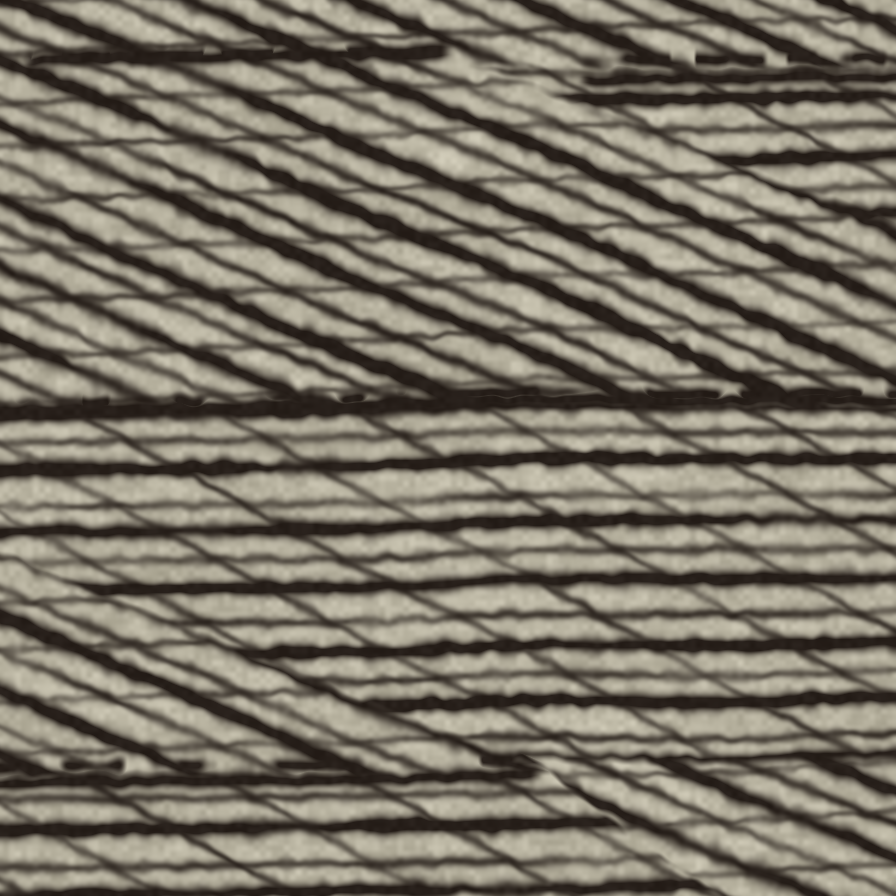
Write a WebGL 2 fragment shader that draws this pattern.

```glsl
#version 300 es
precision highp float;
// Engraved hatching: bold slanted strokes meeting bands of level ruled lines on pale paper.

uniform vec2 u_resolution;
out vec4 fragColor;

// Integer hash of a lattice cell, 0 to 1
float hash(vec2 cell) {
    uvec2 n = uvec2(ivec2(cell)) * uvec2(1597334673u, 3812015801u);
    uint h = (n.x ^ n.y) * 1597334673u;
    h = (h ^ (h >> 15)) * 2246822519u;
    h ^= h >> 13;
    return float(h >> 8) / 16777216.0;
}

float noise(vec2 p) {
    vec2 cell = floor(p);
    vec2 f = fract(p);
    f = f * f * (3.0 - 2.0 * f);
    float low = mix(hash(cell), hash(cell + vec2(1, 0)), f.x);
    float high = mix(hash(cell + vec2(0, 1)), hash(cell + vec2(1, 1)), f.x);
    return mix(low, high, f.y);
}

// Soft profile of one inked line
float profile(float dist, float width) {
    return exp(-dist * dist / (width * width));
}

// Parallel strokes repeated across, uneven in weight along their length
float strokes(float across, float along, float period, float width, float peak, float seed) {
    float index = floor(across / period + 0.5);
    float wobble = period * 0.14 * (hash(vec2(index, seed)) - 0.5);
    float dist = across - index * period + wobble;
    vec2 q = vec2(along, index * 3.7 + seed);
    float w = width * mix(0.7, 1.3, noise(q * vec2(75, 1)));
    float weight = peak * mix(0.65, 1.25, noise(q * vec2(9, 1)));
    return min(1.0, weight * profile(dist, w));
}

// Ragged level line with a row of dashes just above it
float border(vec2 p, float level, float start, float end, float gap) {
    float dist = p.y + 0.013 * p.x - level;
    float ragged = noise(vec2(p.x * 55.0, level * 90.0));
    float line = profile(dist, dist < 0.0 ? mix(0.006, 0.015, ragged * ragged) : 0.008);
    float dash = smoothstep(0.38, 0.6, noise(vec2(p.x * 38.0, level * 170.0)));
    float row = dash * profile(dist + gap, 0.0075);
    float extent = smoothstep(start - 0.01, start + 0.01, p.x)
                 * (1.0 - smoothstep(end - 0.01, end + 0.01, p.x));
    return extent * min(1.0, 1.15 * max(line, row));
}

// Lays one coat of ink over another
float overlay(float ink, float coat) {
    return 1.0 - (1.0 - ink) * (1.0 - coat);
}

// 1 where slanted strokes dominate, 0 where level lines do
float slantedZone(vec2 p) {
    float upper = min(0.45 - p.y, p.y - 0.06 - 0.39 * (p.x - 0.5));
    float strip = 0.075 - p.y;
    float wedge = min(p.y - 0.615 - 0.41 * p.x, 0.865 - p.y);
    float corner = min(p.y - 0.85, p.x - 0.62 - 1.4 * (p.y - 0.87));
    float inside = max(max(upper, strip), max(wedge, corner));
    return smoothstep(-0.006, 0.006, inside);
}

void main() {
    vec2 uv = gl_FragCoord.xy / u_resolution;
    vec2 p = vec2(uv.x, 1.0 - uv.y); // y runs down the sheet

    // Hand wobble, slow and fine
    vec2 hand = p;
    hand.y += 0.009 * (noise(p * 5.0) - 0.5) + 0.005 * (noise(p * vec2(60, 45)) - 0.5);
    float zone = slantedZone(hand);

    // Slanted zone: bold and thin diagonals, faint level lines
    float slant = 0.92 * (hand.y - 0.43 * hand.x) - 0.06;
    float slanted = strokes(slant, p.x, 0.072, 0.0088, 1.25, 11.0);
    slanted = overlay(slanted, strokes(slant - 0.036, p.x, 0.072, 0.006, 0.78, 23.0));
    slanted = overlay(slanted, strokes(hand.y + 0.04 * p.x, p.x, 0.056, 0.0048, 0.58, 37.0));

    // Level zone: bold and thin rules, faint diagonals
    float level = hand.y + 0.012 * p.x - 0.525;
    float ruled = strokes(level, p.x, 0.0675, 0.0085, 1.25, 41.0);
    ruled = overlay(ruled, strokes(level - 0.034, p.x, 0.0675, 0.0058, 0.7, 53.0));
    float cross = 0.88 * (hand.y - 0.54 * p.x);
    ruled = overlay(ruled, strokes(cross, p.x, 0.072, 0.005, 0.68, 67.0));

    float ink = mix(ruled, slanted, zone);

    // Seams between the zones
    ink = overlay(ink, border(hand, 0.456, -0.1, 1.1, 0.008));
    ink = overlay(ink, border(hand, 0.066, 0.03, 0.5, 0.004));
    ink = overlay(ink, border(hand, 0.098, 0.65, 1.1, 0.022));
    ink = overlay(ink, border(hand, 0.874, -0.1, 0.6, 0.018));

    // Mottled paper, with grain that also shows in the ink
    float grain = noise(p * 150.0) - 0.5;
    float mottle = noise(p * vec2(45, 70)) - 0.5;
    float smudge = noise(p * vec2(6, 22)) - 0.5;
    vec3 paper = vec3(0.735, 0.715, 0.64) + 0.09 * grain + 0.07 * mottle + 0.05 * smudge;
    vec3 inkColor = vec3(0.15, 0.12, 0.10) + 0.04 * grain;

    fragColor = vec4(mix(paper, inkColor, clamp(ink, 0.0, 1.0)), 1.0);
}
```
